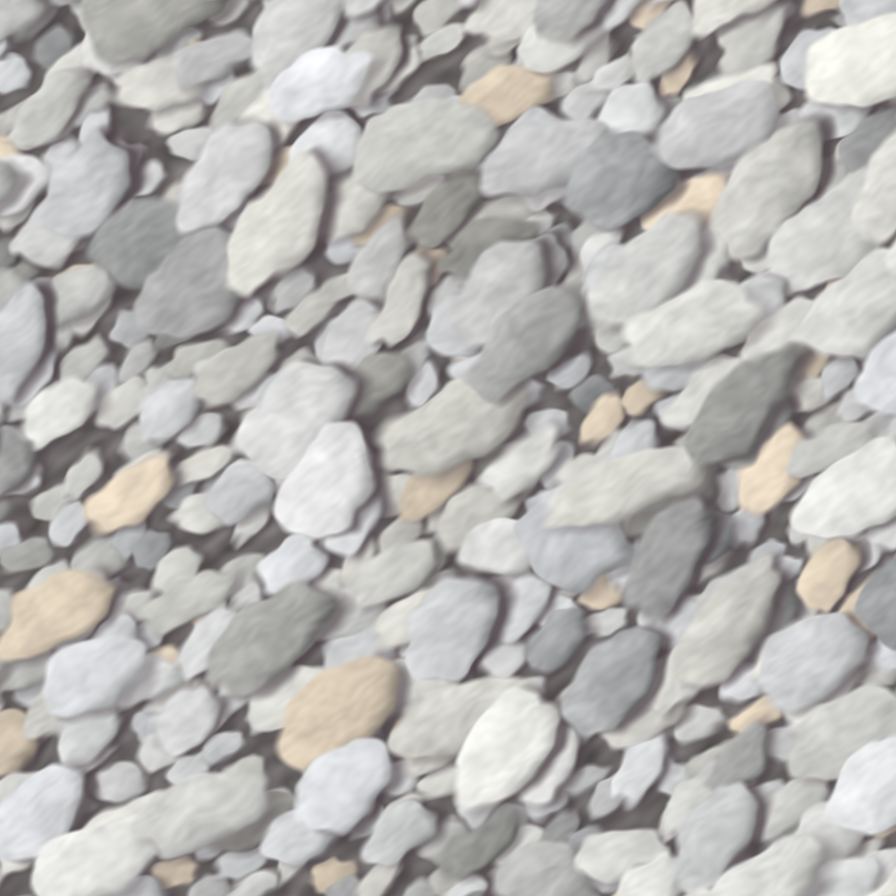
Give the GLSL for this texture, as a Shadertoy shader.

```glsl
vec2 hash2(vec2 p) {
    vec3 a = fract(p.xyx * vec3(0.1031, 0.1030, 0.0973));
    a += dot(a, a.yzx + 33.33);
    return fract((a.xx + a.yz) * a.zy);
}

float gradientNoise(vec2 p) {
    vec2 i = floor(p), f = fract(p);
    vec2 u = f * f * f * (f * (f * 6.0 - 15.0) + 10.0);
    float a = dot(hash2(i) - 0.5, f);
    float b = dot(hash2(i + vec2(1, 0)) - 0.5, f - vec2(1, 0));
    float c = dot(hash2(i + vec2(0, 1)) - 0.5, f - vec2(0, 1));
    float d = dot(hash2(i + vec2(1, 1)) - 0.5, f - vec2(1, 1));
    return 2.0 * mix(mix(a, b, u.x), mix(c, d, u.x), u.y);
}

// Rounded, uneven pebble outline: 1.0 lies on the rim
float pebble(vec2 v, vec2 seed) {
    v.x += 0.35 * (seed.x - 0.5) * v.y;
    vec2 a = pow(abs(v) + 0.001, vec2(2.3));
    return pow(a.x + a.y, 1.0 / 2.3) + 0.38 * gradientNoise(v * 1.3 + seed * 90.0);
}

vec3 stoneColour(vec2 v, vec2 q, float rim, vec2 seed, vec2 kind) {
    float tone = mix(0.76, 0.92, seed.y);
    tone *= kind.x < 0.13 ? 0.76 : 1.0;
    // Light from the upper left, darker lower right rim
    float facing = dot(v, vec2(-0.5, 0.8));
    tone += 0.05 * facing;
    tone -= 0.2 * smoothstep(0.6, 1.05, rim) * smoothstep(0.1, 0.9, -facing);
    // Broad mottling and fine streaks along the grain
    tone += 0.11 * gradientNoise(q * vec2(22, 38) + seed * 50.0);
    tone += 0.07 * gradientNoise(q * vec2(55, 120) + seed * 20.0);
    vec3 tint = mix(vec3(0.99, 1.0, 1.015), vec3(1.01, 1.005, 0.97), kind.y);
    if (kind.x > 0.93) tint = vec3(1.06, 0.99, 0.89);
    return tone * tint;
}

// Paints one grid of jittered stones, each with a shadow, over the colour below
vec3 paintStones(vec3 colour, vec2 q, float rows, float presence, float brightness) {
    vec2 g = q * rows * vec2(0.6, 1.0);
    vec2 cell = floor(g);
    for (int j = 1; j >= -1; j--)
    for (int i = -1; i <= 1; i++) {
        vec2 id = cell + vec2(i, j);
        vec2 seed = hash2(id + rows * 7.0);
        vec2 kind = hash2(id + rows * 13.0 + 41.0);
        vec2 shape = hash2(id + rows * 5.0 + 87.0);
        if (shape.x > presence) continue;

        vec2 centre = id + 0.5 + 0.5 * (seed - 0.5);
        vec2 v = (g - centre) / vec2(0.6, 1.0);
        float turn = 0.8 * (shape.y - 0.5);
        v = mat2(cos(turn), -sin(turn), sin(turn), cos(turn)) * v;
        vec2 halfSize = vec2(mix(0.66, 0.96, kind.y), mix(0.38, 0.56, seed.x));

        float edge = 0.0035 * rows / halfSize.y;
        float shade = pebble((v + vec2(-0.10, 0.11)) / halfSize, seed);
        float shadow = 1.0 - smoothstep(1.0 - edge * 2.0, 1.0 + edge * 2.0, shade);
        colour = mix(colour, vec3(0.31, 0.27, 0.29), shadow * mix(0.3, 0.9, shape.y));

        v /= halfSize;
        float rim = pebble(v, seed);
        float cover = 1.0 - smoothstep(1.0 - edge, 1.0 + edge, rim);
        colour = mix(colour, brightness * stoneColour(v, q, rim, seed, kind), cover);
    }
    return colour;
}

void mainImage(out vec4 fragColor, in vec2 fragCoord) {
    vec2 p = fragCoord / iResolution.y;
    // Wobble the outlines, then align the x axis with the grain
    p += 0.010 * vec2(gradientNoise(p * 16.0), gradientNoise(p * 16.0 + 37.0));
    p += 0.004 * vec2(gradientNoise(p * 45.0 + 11.0), gradientNoise(p * 45.0 + 73.0));
    vec2 q = vec2(dot(p, vec2(0.8, 0.6)), dot(p, vec2(-0.6, 0.8))) + 3.0;

    // Dark gaps, then grit, pebbles and large stones
    vec3 colour = vec3(0.42, 0.40, 0.40) + 0.2 * gradientNoise(q * vec2(30, 60));
    colour = paintStones(colour, q, 27.0, 0.95, 0.93);
    colour = paintStones(colour, q, 17.0, 0.72, 0.98);
    colour = paintStones(colour, q, 11.0, 0.60, 1.02);
    fragColor = vec4(clamp(colour, 0.0, 1.0), 1.0);
}
```
